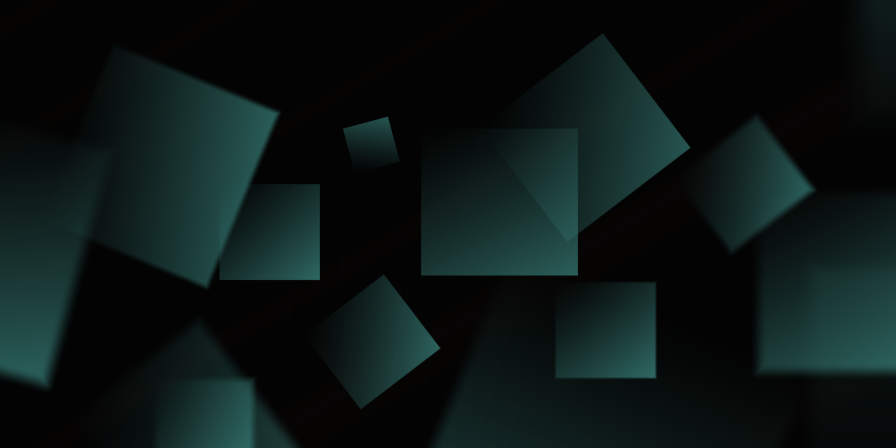
Reproduce this background procedurally as a Shadertoy shader.

```glsl
// Translucent teal cards floating at different depths over near-black.
// Each card is a rotated box distance with its own blur and a linear fade
// across its face; faint slanted streaks and hairlines texture the dark.

const vec3 NIGHT = vec3(0.010, 0.011, 0.011);
const vec3 TEAL = vec3(0.225, 0.51, 0.485);
const vec3 EMBER = vec3(0.014, 0.005, 0.003);

// Sine-free hash of one value
float hash(float n) {
    n = fract(n * 0.1031);
    n *= n + 33.33;
    return fract(n * (n + n));
}

// Smooth one-dimensional noise
float noise(float x) {
    float cell = floor(x);
    return mix(hash(cell), hash(cell + 1.0), smoothstep(0.0, 1.0, x - cell));
}

float boxDistance(vec2 p, vec2 halfSize) {
    vec2 d = abs(p) - halfSize;
    return length(max(d, 0.0)) + min(max(d.x, d.y), 0.0);
}

// Blends a card over base; fade points to its bright side in card space
vec3 card(vec3 base, vec2 p, vec2 center, vec2 halfSize, float angle,
          vec2 fade, float strength, float blur) {
    float c = cos(angle), s = sin(angle);
    p -= center;
    vec2 q = vec2(c * p.x + s * p.y, c * p.y - s * p.x);
    float edge = max(blur, 0.75 / iResolution.y);
    float cover = 1.0 - smoothstep(-edge, edge, boxDistance(q, halfSize));
    float light = clamp(0.5 + 0.5 * dot(q / halfSize, fade), 0.0, 1.0);
    return mix(base, TEAL, cover * strength * pow(light, 1.3));
}

// Faint hairlines leaning to the right
float hairlines(vec2 p) {
    float sum = 0.0;
    float width = max(0.002, 1.0 / iResolution.y);
    for (int i = 0; i < 7; i++) {
        float n = float(i);
        float lean = 0.05 + 0.06 * n;
        float x = 0.62 + 0.12 * n + 0.05 * hash(n + 3.0) + lean * (p.y - 0.3);
        sum += 1.0 - smoothstep(0.0, width, abs(p.x - x));
    }
    return sum;
}

void mainImage(out vec4 fragColor, in vec2 fragCoord) {
    // Canvas units: height is one, wide canvas spans zero to two
    vec2 p = fragCoord / iResolution.y;
    p.x += 1.0 - 0.5 * iResolution.x / iResolution.y;

    // Dark backdrop with slanted warm streaks
    float streak = noise(dot(p, vec2(-9.0, 15.0)) + 40.0);
    vec3 col = NIGHT + EMBER * streak * streak;

    // Card orientations
    float tilt = -0.39, diamond = -0.918;
    vec2 toRight = vec2(0.5, 0.5), toCorner = vec2(0.5, -0.5);

    // Distant, dim cards
    col = card(col, p, vec2(1.341, -0.031), vec2(0.359), tilt, vec2(0.0, -1.0), 0.55, 0.022);
    col = card(col, p, vec2(2.06, 0.88), vec2(0.14, 0.15), 0.0, vec2(0.0, 0.5), 0.32, 0.055);
    col = card(col, p, vec2(2.01, 0.10), vec2(0.20, 0.30), 0.0, vec2(0.0, 0.6), 0.16, 0.03);

    // Left group
    col = card(col, p, vec2(0.358, 0.629), vec2(0.199, 0.211), tilt, vec2(0.8, 0.2), 0.72, 0.009);
    col = card(col, p, vec2(-0.013, 0.453), vec2(0.195, 0.270), -0.268, vec2(0.2, -0.8), 0.75, 0.022);
    col = card(col, p, vec2(0.411, 0.031), vec2(0.180), diamond, toRight, 0.45, 0.02);
    col = card(col, p, vec2(0.456, 0.036), vec2(0.109, 0.117), 0.0, vec2(0.6, -0.4), 0.85, 0.012);
    col = card(col, p, vec2(0.602, 0.482), vec2(0.112, 0.107), 0.0, toCorner, 0.80, 0.0);

    // Middle group
    col = card(col, p, vec2(0.829, 0.676), vec2(0.052), 0.26, vec2(0.3, 0.7), 0.65, 0.0);
    col = card(col, p, vec2(0.831, 0.237), vec2(0.104, 0.112), diamond, toRight, 0.75, 0.002);
    col = card(col, p, vec2(1.306, 0.693), vec2(0.161, 0.173), diamond, toRight, 0.65, 0.002);
    col = card(col, p, vec2(1.115, 0.549), vec2(0.175, 0.164), 0.0, vec2(0.35, -0.65), 0.72, 0.0);
    col = card(col, p, vec2(1.352, 0.263), vec2(0.112, 0.107), 0.0, toCorner, 0.80, 0.004);

    // Right group
    col = card(col, p, vec2(1.661, 0.589), vec2(0.104, 0.115), diamond, toRight, 0.75, 0.012);
    col = card(col, p, vec2(1.953, 0.370), vec2(0.260, 0.200), 0.0, vec2(0.4, -0.6), 0.92, 0.02);

    col += 0.008 * hairlines(p);
    fragColor = vec4(col, 1.0);
}
```
